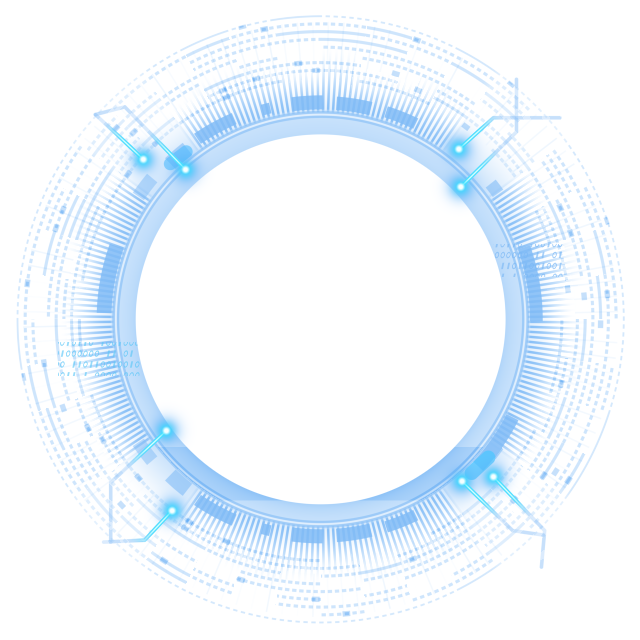
Write a WebGL 1 fragment shader that draws this background.

```glsl
precision highp float;
// A pale blue technical ring on white: a rimmed hole, radial spokes, blocks and
// dashed orbits drawn in polar coordinates, then glowing circuit traces on top.
// Blue strength is summed as "ink" and mapped from white to blue at the end.

uniform vec2 u_resolution;

float pixel; // size of one pixel in canvas units

float hash(vec2 p) {
  return fract(sin(dot(p, vec2(127.1, 311.7))) * 43758.5453);
}

// 1 where |x| < halfWidth, with a smooth edge
float band(float x, float halfWidth) {
  return 1.0 - smoothstep(halfWidth - pixel, halfWidth + pixel, abs(x));
}

// Ring segment: centre angle and half width in degrees, radii from r0 to r1
float arcBlock(float r, float deg, float centre, float halfDeg, float r0, float r1) {
  float turn = mod(deg - centre + 540.0, 360.0) - 180.0;
  return band(radians(turn) * r, radians(halfDeg) * r) * band(r - 0.5 * (r0 + r1), 0.5 * (r1 - r0));
}

// Distance to a segment
float segment(vec2 p, vec2 a, vec2 b) {
  vec2 d = b - a;
  return length(p - a - d * clamp(dot(p - a, d) / dot(d, d), 0.0, 1.0));
}

// Bent wire from a glowing node, fading from cyan to pale blue
void trace(inout vec3 col, vec2 p, vec2 node, vec2 bend, vec2 end) {
  float d = length(p - node);
  float wire = min(segment(p, node, bend), segment(p, bend, end));
  float near = 1.0 - smoothstep(0.035, 0.085, d);
  float dash = 0.65 + 0.35 * step(0.4, fract(d * 36.0));
  col = mix(col, vec3(0.36, 0.67, 0.97), 0.75 * exp(-d * d * 2400.0));
  col = mix(col, vec3(0.56, 0.76, 0.97), band(wire, 0.0028) * mix(0.5 * dash, 0.9, near));
  col = mix(col, vec3(0.30, 0.88, 1.0), band(wire, 0.0030) * near);
  col = mix(col, vec3(0.85, 1.0, 1.0), band(wire, 0.0010) * near);
  col = mix(col, vec3(0.22, 0.87, 1.0), exp(-d * d * 8000.0));
  col = mix(col, vec3(0.96, 1.0, 1.0), 1.0 - smoothstep(0.002, 0.008, d));
}

// Patch of tiny ticks in three rows
float ticks(vec2 p, vec2 halfSize) {
  vec2 grid = p / vec2(0.009, 0.017);
  vec2 cell = floor(grid);
  vec2 f = (fract(grid) - 0.5) * vec2(0.009, 0.017);
  f.x -= 0.2 * f.y;
  float bar = band(f.x, 0.0014) * band(f.y, 0.0050);
  float loop = band(length(f * vec2(1.5, 1.0)) - 0.004, 0.0010);
  float kind = hash(cell);
  vec2 inside = step(abs(p), halfSize);
  return mix(bar, loop, step(0.5, kind)) * step(0.18, kind) * inside.x * inside.y;
}

void main() {
  float size = min(u_resolution.x, u_resolution.y);
  pixel = 0.7 / size;
  vec2 p = (gl_FragCoord.xy - 0.5 * u_resolution) / size - vec2(0.001);
  float r = length(p);
  float deg = mod(degrees(atan(p.y, p.x)) + 360.0, 360.0);
  float mirrored = degrees(atan(abs(p.y), p.x));

  // Smooth panels on the diagonals replace the spokes
  float panel = 1.0 - smoothstep(8.0, 11.0, abs(mod(deg, 90.0) - 45.0));
  float outside = smoothstep(0.289 - pixel, 0.289 + pixel, r);

  // Inner rim, soft body glow and fine double line
  float ink = 0.40 * (1.0 - smoothstep(0.30, 0.405, r));
  ink += 0.14 * exp(-(r - 0.289) * 90.0) * (1.0 - 0.5 * p.y / r);
  ink += 0.30 * band(r - 0.3165, 0.0018) + 0.30 * band(r - 0.3235, 0.0020);
  ink -= 0.15 * band(r - 0.3200, 0.0014);

  // Spokes with lengths that vary by sector
  float spokeX = (fract(deg * 264.0 / 360.0) - 0.5) * 6.2832 * r / 264.0;
  float reach = 0.395 + 0.04 * hash(vec2(floor(deg / 7.5), 3.0));
  float spoke = band(spokeX, 0.0019) * smoothstep(0.322, 0.330, r);
  spoke *= 1.0 - smoothstep(0.335, reach, r);
  ink += spoke * 0.50 * (1.0 - panel);
  float gap = band(r - 0.362, 0.035) * (1.0 - panel);
  ink -= 0.13 * gap * (1.0 - band(spokeX, 0.0022));

  // Faint long rays through the outer orbits
  float rayX = (fract(deg / 3.0) - 0.5) * radians(3.0) * r;
  ink += 0.12 * band(rayX, 0.0012) * band(r - 0.42, 0.045) * hash(vec2(floor(deg / 3.0), 8.0));

  // Dashed orbits, broken and thickened at random
  for (int i = 0; i < 9; i++) {
    float k = float(i);
    float orbit = r - 0.377 - 0.0121 * k;
    float pick = hash(vec2(floor(deg / 9.0), k));
    float dashX = (fract(deg * 240.0 / 360.0 + 0.3 * k) - 0.5) * 6.2832 * r / 240.0;
    float dash = mix(band(dashX, 0.0034), 1.0, step(0.86, pick));
    float outer = step(7.5, k);
    float weight = mix(0.34 * step(0.28, pick), 0.30, outer) * (1.0 - 0.35 * panel);
    ink += weight * dash * band(orbit, mix(0.0024, 0.0016, outer));
    // Occasional solid chips
    float chip = hash(vec2(floor(deg / 2.0), k + 20.0));
    float chipX = (fract(deg / 2.0) - 0.5) * radians(2.0) * r;
    ink += 0.40 * step(0.965, chip) * band(chipX, 0.006) * band(orbit, 0.0042);
  }

  // Blocks shared by the upper and lower halves
  float blocks = arcBlock(r, mirrored, 93.5, 4.0, 0.328, 0.350);
  blocks += arcBlock(r, mirrored, 81.2, 4.6, 0.328, 0.349);
  blocks += arcBlock(r, mirrored, 68.3, 4.2, 0.331, 0.349);
  blocks += arcBlock(r, mirrored, 104.5, 1.1, 0.331, 0.348);
  blocks += arcBlock(r, mirrored, 118.8, 5.5, 0.332, 0.351);
  blocks += 0.7 * arcBlock(r, mirrored, 131.0, 3.0, 0.326, 0.350);
  blocks += 0.6 * arcBlock(r, mirrored, 143.0, 3.0, 0.333, 0.354);
  blocks += 0.7 * arcBlock(r, mirrored, 37.0, 1.6, 0.330, 0.350);
  // Long blocks at the sides
  blocks += arcBlock(r, deg, 169.3, 9.0, 0.327, 0.350);
  blocks += arcBlock(r, deg, 9.5, 10.0, 0.327, 0.347);
  blocks += arcBlock(r, deg, 325.0, 8.0, 0.326, 0.347);
  ink = mix(ink, 0.88, 0.85 * clamp(blocks, 0.0, 1.0));

  // Shaded sliver with a flat lower edge
  ink += 0.20 * smoothstep(-0.283 - pixel, -0.283 + pixel, p.y) * step(p.y, -0.2) * step(r, 0.323);

  ink *= outside * (1.0 - smoothstep(0.474, 0.477, r));
  vec3 col = mix(vec3(1.0), vec3(0.44, 0.70, 0.96), clamp(ink, 0.0, 1.05));

  // Tick patches on both sides
  col = mix(col, vec3(0.36, 0.78, 0.97), 0.65 * outside * ticks(p - vec2(-0.345, -0.062), vec2(0.065, 0.026)));
  col = mix(col, vec3(0.48, 0.72, 0.96), 0.65 * outside * ticks(p - vec2(0.325, 0.092), vec2(0.055, 0.026)));

  // Cyan light between the lower right and upper left nodes
  col = mix(col, vec3(0.30, 0.78, 1.0), 0.75 * band(segment(p, vec2(0.236, -0.240), vec2(0.262, -0.216)), 0.011));
  col = mix(col, vec3(0.30, 0.74, 1.0), 0.60 * band(segment(p, vec2(-0.235, 0.243), vec2(-0.210, 0.262)), 0.010));

  // Circuit traces
  trace(col, p, vec2(-0.277, 0.250), vec2(-0.314, 0.285), vec2(-0.352, 0.320));
  trace(col, p, vec2(-0.211, 0.234), vec2(-0.306, 0.332), vec2(-0.352, 0.320));
  trace(col, p, vec2(0.216, 0.266), vec2(0.270, 0.315), vec2(0.374, 0.315));
  trace(col, p, vec2(0.219, 0.207), vec2(0.306, 0.293), vec2(0.306, 0.375));
  trace(col, p, vec2(0.221, -0.253), vec2(0.300, -0.330), vec2(0.348, -0.337));
  trace(col, p, vec2(0.270, -0.246), vec2(0.350, -0.330), vec2(0.345, -0.387));
  trace(col, p, vec2(-0.241, -0.174), vec2(-0.328, -0.255), vec2(-0.328, -0.348));
  trace(col, p, vec2(-0.232, -0.299), vec2(-0.275, -0.345), vec2(-0.339, -0.348));

  gl_FragColor = vec4(col, 1.0);
}
```
